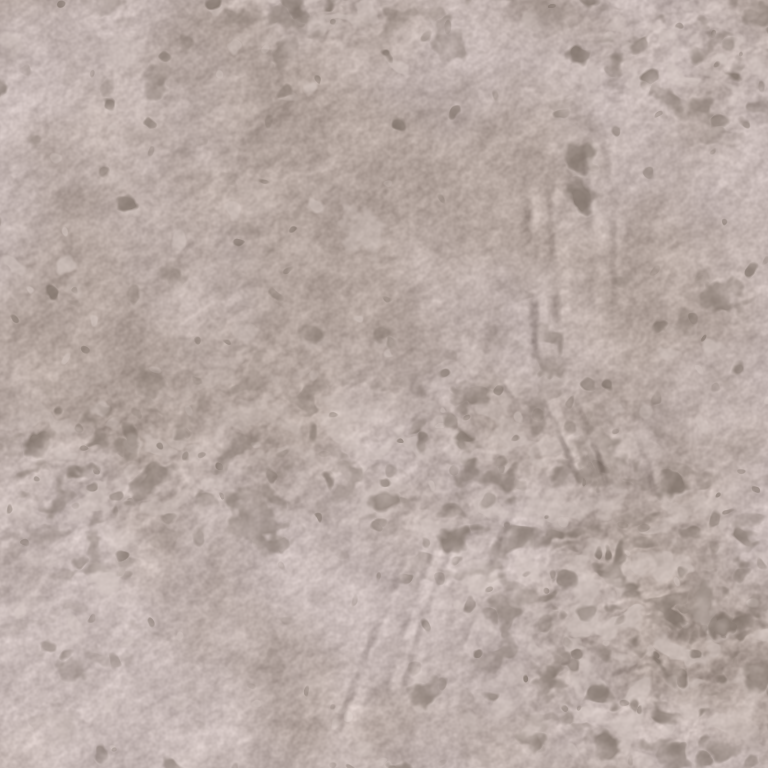
This texture is drawn by a WebGL 2 fragment shader. Its source:

```glsl
#version 300 es
precision highp float;

uniform vec2 u_resolution;
out vec4 fragColor;

vec2 hash2(vec2 cell) {
  vec3 q = fract(cell.xyx * vec3(0.1031, 0.1030, 0.0973));
  q += dot(q, q.yzx + 33.33);
  return fract((q.xx + q.yz) * q.zy);
}

vec2 rotate(vec2 v, float angle) {
  float c = cos(angle), s = sin(angle);
  return vec2(c * v.x - s * v.y, s * v.x + c * v.y);
}

float cornerSlope(vec2 cell, vec2 offset) {
  float angle = 6.2832 * hash2(cell).x;
  return dot(vec2(cos(angle), sin(angle)), offset);
}

float gradientNoise(vec2 p) {
  vec2 i = floor(p), f = p - i;
  vec2 u = f * f * f * (f * (f * 6.0 - 15.0) + 10.0);
  vec2 e = vec2(1.0, 0.0);
  float low = mix(cornerSlope(i, f), cornerSlope(i + e, f - e), u.x);
  float high = mix(cornerSlope(i + e.yx, f - e.yx), cornerSlope(i + 1.0, f - 1.0), u.x);
  return mix(low, high, u.y);
}

float fbm(vec2 p, int octaves) {
  float sum = 0.0, amplitude = 0.5;
  for (int i = 0; i < octaves; i++) {
    sum += amplitude * gradientNoise(p);
    p = rotate(p, 0.6) * 2.03 + 17.3;
    amplitude *= 0.5;
  }
  return sum;
}

vec2 warp(vec2 p, float frequency, float amount) {
  vec2 q = p * frequency;
  return p + amount * vec2(gradientNoise(q), gradientNoise(q + 41.7));
}

float zone(vec2 p, vec2 center, vec2 size) {
  vec2 d = (p - center) / size;
  return exp(-dot(d, d));
}

// Scattered ragged blots; share is the fraction of cells that hold one
float blots(vec2 p, float cells, float share, float ragged, float seed) {
  vec2 g = p * cells, id = floor(g);
  float mask = 0.0;
  for (int j = -1; j <= 1; j++) {
    for (int i = -1; i <= 1; i++) {
      vec2 cell = id + vec2(i, j);
      vec2 place = hash2(cell + seed), kind = hash2(cell + seed + 57.0);
      vec2 d = rotate(g - cell - place, 6.2832 * place.x) * vec2(1.0, 1.4);
      float radius = mix(0.2, 0.5, kind.x * kind.x);
      float body = 1.0 - smoothstep(0.5, 1.0, length(d) / radius + ragged);
      float present = smoothstep(0.0, 0.08, share - kind.y);
      mask = max(mask, body * present * mix(0.6, 1.0, place.y));
    }
  }
  return mask;
}

// Bundle of bent scratches: dark groove with a pale lip on its right
float scratches(vec2 p, vec2 foot, float lean, float height, float gap) {
  float sum = 0.0;
  for (int i = 0; i < 4; i++) {
    vec2 r = hash2(vec2(float(i) * 7.0, foot.x * 91.0));
    float t = (p.y - foot.y) / height + 0.3 * (r.y - 0.5);
    float d = p.x - foot.x - gap * (float(i) + 0.6 * r.x) - lean * t * (0.6 + 0.4 * t);
    float groove = 1.0 - smoothstep(0.001, 0.008, abs(d));
    float lip = 1.0 - smoothstep(0.002, 0.011, abs(d - 0.011));
    float ends = smoothstep(0.0, 0.2, t) * (1.0 - smoothstep(0.55 + 0.3 * r.x, 1.0, t));
    sum += ends * mix(0.5, 1.0, r.y) * (0.6 * lip - groove);
  }
  return sum;
}

void main() {
  vec2 p = gl_FragCoord.xy / u_resolution.y;
  vec2 rough = warp(warp(p, 20.0, 0.009), 65.0, 0.004);
  float ragged = 1.1 * fbm(p * 50.0 + 61.0, 2);

  // Broad warm and pale plaster
  float warmth = fbm(p * 3.1 + 5.0, 5) + 0.22 * zone(p, vec2(0.36, 0.7), vec2(0.36, 0.26)) - 0.05;
  vec3 color = mix(vec3(0.776, 0.722, 0.712), vec3(0.700, 0.642, 0.614), smoothstep(-0.24, 0.24, warmth));

  // Areas where the surface has crumbled
  float damage = zone(p, vec2(0.84, 0.17), vec2(0.20, 0.18));
  damage += 0.8 * zone(p, vec2(0.13, 0.37), vec2(0.18, 0.11));
  damage += 0.9 * zone(p, vec2(0.90, 0.93), vec2(0.13, 0.09));
  damage += 0.9 * zone(p, vec2(0.43, 0.99), vec2(0.14, 0.05));
  damage += 0.7 * zone(p, vec2(0.58, 0.42), vec2(0.22, 0.10));
  damage = clamp(damage + 0.08 + 0.7 * fbm(p * 5.0 + 23.0, 3), 0.0, 1.0);

  // Mottling, slanted grain and side-lit relief
  vec2 slanted = rotate(p, -0.6);
  float grain = 0.16 * fbm(rough * 10.0, 4);
  grain += 0.05 * gradientNoise(slanted * vec2(50.0, 80.0));
  grain += 0.055 * gradientNoise(slanted * vec2(110.0, 150.0) + 9.0);
  grain += 0.035 * gradientNoise(p * 210.0 + 31.0);
  float relief = fbm(rough * 26.0, 3) - fbm((rough + vec2(-0.003, 0.006)) * 26.0, 3);
  color += grain + relief * (0.13 + 0.22 * damage);

  // Pale chips, then dark pits with a lit lower rim
  float crumble = fbm(rough * vec2(19.0, 25.0) + 3.0, 3);
  float chips = max(blots(rough, 12.0, 0.13 + 0.25 * damage, ragged, 11.0),
                    blots(rough, 27.0, 0.10 + 0.25 * damage, ragged, 83.0));
  chips = max(chips, damage * smoothstep(0.03, 0.16, -crumble));
  float pitShare = 0.11 + 0.35 * damage;
  float pits = blots(rough, 16.0, pitShare, ragged, 29.0);
  float rim = max(0.0, blots(rough + vec2(-0.003, 0.008), 16.0, pitShare, ragged, 29.0) - pits);
  pits = max(pits, 0.85 * blots(rough, 32.0, pitShare, ragged, 131.0));
  pits = max(pits, 0.75 * blots(rough, 8.0, 0.18, 1.3 * ragged, 67.0));
  pits = max(pits, damage * smoothstep(0.05, 0.2, crumble));
  pits *= 0.85 + 0.9 * gradientNoise(rough * 38.0 + 13.0);
  color = mix(color, vec3(0.835, 0.785, 0.765), 0.6 * max(chips, 0.8 * rim));
  color = mix(color, vec3(0.475, 0.425, 0.39), 0.72 * clamp(pits, 0.0, 1.0));

  // Worn scratches, broken up along their length
  vec2 bent = warp(warp(p, 7.0, 0.012), 45.0, 0.004);
  float marks = scratches(bent, vec2(0.42, 0.02), 0.12, 0.33, 0.045);
  marks += scratches(bent, vec2(0.69, 0.53), -0.02, 0.29, 0.034);
  marks += scratches(bent, vec2(0.68, 0.36), -0.06, 0.16, 0.055);
  marks *= smoothstep(-0.35, 0.3, gradientNoise(p * 21.0 + 7.0));
  color += 0.11 * marks;

  fragColor = vec4(clamp(color, 0.0, 1.0), 1.0);
}
```
